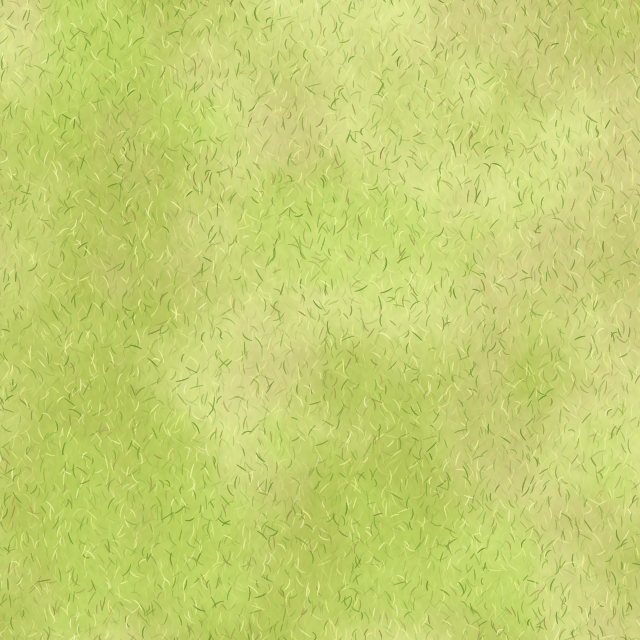
Give the GLSL for this texture, as a WebGL 1 fragment shader.

```glsl
precision highp float;
// Pale, sunlit meadow: soft clouds of lime, olive, cream and straw under
// thousands of fine curved grass blades. The clouds are fractal value noise;
// the blades are tapered bent strokes scattered on several jittered grids.
uniform vec2 u_resolution;

float hash(vec2 p) {
  return fract(sin(dot(p, vec2(127.1, 311.7))) * 43758.5453);
}

float noise(vec2 p) {
  vec2 cell = floor(p);
  vec2 f = fract(p);
  f = f * f * (3.0 - 2.0 * f);
  float bottom = mix(hash(cell), hash(cell + vec2(1.0, 0.0)), f.x);
  float top = mix(hash(cell + vec2(0.0, 1.0)), hash(cell + vec2(1.0, 1.0)), f.x);
  return mix(bottom, top, f.y);
}

float fbm(vec2 p) {
  float sum = 0.0;
  float amplitude = 0.5;
  for (int i = 0; i < 5; i++) {
    sum += amplitude * noise(p);
    p = mat2(0.8, 0.6, -0.6, 0.8) * p * 2.03 + 17.3;
    amplitude *= 0.5;
  }
  return sum;
}

// Cloudy ground with a fine, soft mottling
vec3 groundColor(vec2 p) {
  float light = smoothstep(0.22, 0.72, fbm(p * 5.0 + 3.1));
  float straw = smoothstep(0.42, 0.72, fbm(p * 5.5 + 41.7));
  float lush = smoothstep(0.45, 0.75, fbm(p * 6.0 + 83.2));
  vec3 color = mix(vec3(0.71, 0.77, 0.35), vec3(0.86, 0.89, 0.56), light);
  color = mix(color, vec3(0.81, 0.78, 0.51), 0.6 * straw);
  color = mix(color, vec3(0.74, 0.86, 0.38), 0.5 * lush);
  float mottle = noise(p * vec2(110.0, 75.0)) + noise(p * vec2(210.0, 150.0) + 9.0) - 1.0;
  return color + 0.025 * mottle;
}

// Coverage of a bent stroke that tapers to both ends, in grid units
float bladeMask(vec2 q, float halfLength, float bend, float soft) {
  float t = q.y / halfLength;
  float across = abs(q.x - bend * (t * t - 0.4)) / sqrt(1.0 + pow(2.0 * bend * t / halfLength, 2.0));
  float width = 0.046 * (1.0 - 0.6 * t * t);
  float ends = 1.0 - smoothstep(0.75, 1.0, abs(t));
  return ends * (1.0 - smoothstep(width - 0.5 * soft, width + 0.5 * soft, across));
}

vec3 bladeColor(float kind, float shade) {
  vec3 green = mix(vec3(0.36, 0.52, 0.16), vec3(0.58, 0.70, 0.24), shade);
  vec3 pale = mix(vec3(0.92, 0.93, 0.50), vec3(0.95, 0.96, 0.72), shade);
  vec3 brown = mix(vec3(0.54, 0.48, 0.25), vec3(0.72, 0.64, 0.38), shade);
  return kind < 0.42 ? green : (kind < 0.86 ? pale : brown);
}

// One grid of blades, each leaning around the vertical
vec3 addBlades(vec3 color, vec2 p, float layer) {
  float density = 42.0;
  float soft = max(density / u_resolution.y, 0.02);
  vec2 g = p * density + layer * vec2(7.37, 3.71);
  vec2 home = floor(g);
  for (int y = -1; y <= 1; y++) {
    for (int x = -1; x <= 1; x++) {
      vec2 cell = home + vec2(float(x), float(y));
      vec2 seed = cell + layer * 61.0;
      vec2 root = cell + vec2(hash(seed + 1.3), hash(seed + 2.7));
      float lean = (hash(seed + 4.1) + hash(seed + 5.9) - 1.0) * 1.5;
      float c = cos(lean);
      float s = sin(lean);
      vec2 q = mat2(c, s, -s, c) * (g - root);
      float halfLength = mix(0.26, 0.56, hash(seed + 7.7));
      float bend = (hash(seed + 8.3) - 0.5) * 0.34;
      float fade = hash(seed + 9.1);
      float opacity = mix(0.12, 0.8, fade * fade);
      vec3 tint = bladeColor(hash(seed + 11.9), hash(seed + 13.3));
      color = mix(color, tint, opacity * bladeMask(q, halfLength, bend, soft));
    }
  }
  return color;
}

void main() {
  vec2 p = gl_FragCoord.xy / u_resolution.y;
  vec3 color = groundColor(p);
  for (int i = 0; i < 5; i++) {
    color = addBlades(color, p, float(i));
  }
  gl_FragColor = vec4(clamp(color, 0.0, 1.0), 1.0);
}
```
